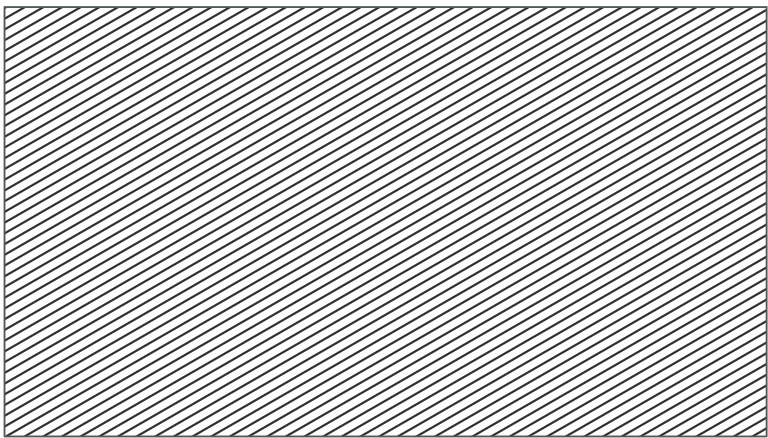
A Shadertoy shader for this pattern:

```glsl
// Fine dark diagonal hatching on white, clipped to a thin rectangular frame.

// Lengths are fractions of the canvas width.
const float LINE_PITCH = 0.0243;     // horizontal distance between strokes
const float LINE_SLOPE = 0.575;      // rise over run
const float LINE_PHASE = 0.0043;     // where a stroke meets the bottom edge
const float LINE_WIDTH = 0.00285;
const float FRAME_WIDTH = 0.0024;
const float INSET_LEFT = 0.0059;     // canvas edge to frame centre line
const float INSET_RIGHT = 0.0018;
const float INSET_TOP = 0.0092;
const float INSET_BOTTOM = 0.0020;

const vec3 PAPER = vec3(0.992);
const vec3 INK = vec3(0.20, 0.18, 0.19);
const vec3 FRAME_INK = vec3(0.32, 0.34, 0.34);

// Signed distance to an axis-aligned box.
float boxDistance(vec2 p, vec2 halfSize) {
    vec2 d = abs(p) - halfSize;
    return length(max(d, 0.0)) + min(max(d.x, d.y), 0.0);
}

// Distance to the nearest stroke centre, measured across the strokes.
float hatchDistance(vec2 p) {
    float across = (p.x - p.y / LINE_SLOPE - LINE_PHASE) / LINE_PITCH;
    float offset = abs(fract(across + 0.5) - 0.5) * LINE_PITCH;
    return offset * LINE_SLOPE / sqrt(1.0 + LINE_SLOPE * LINE_SLOPE);
}

// Antialiased coverage of the region where d is negative.
float coverage(float d, float pixel) {
    return clamp(0.5 - d / pixel, 0.0, 1.0);
}

void mainImage(out vec4 fragColor, in vec2 fragCoord) {
    vec2 p = fragCoord / iResolution.x;
    float pixel = 1.0 / iResolution.x;

    // Frame rectangle
    vec2 low = vec2(INSET_LEFT, INSET_BOTTOM);
    vec2 high = vec2(1.0, iResolution.y / iResolution.x) - vec2(INSET_RIGHT, INSET_TOP);
    float box = boxDistance(p - 0.5 * (low + high), 0.5 * (high - low));

    // Strokes inside the frame, then the frame itself
    float hatch = coverage(hatchDistance(p) - 0.5 * LINE_WIDTH, pixel);
    float frame = coverage(abs(box) - 0.5 * FRAME_WIDTH, pixel);
    vec3 color = mix(PAPER, INK, hatch * coverage(box, pixel));
    color = mix(color, FRAME_INK, frame);

    fragColor = vec4(color, 1.0);
}
```
